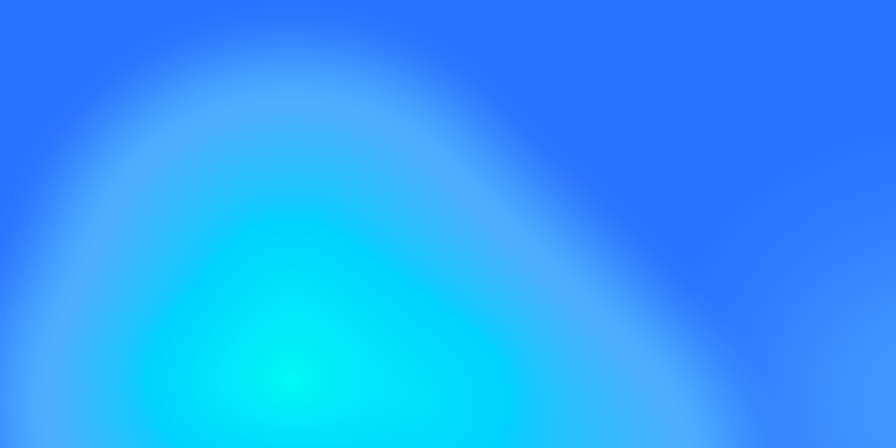
Reproduce this background procedurally as a Shadertoy shader.

```glsl
// Soft cyan core inside a rounded triangular light-blue halo on a blue field.

#define CORE_RADIUS 0.20
#define HALO_RADIUS 0.443
#define HALO_FADE 0.25
#define SIDE_GLOW_RADIUS 0.66

const vec3 FIELD_BLUE = vec3(0.165, 0.450, 1.0);
const vec3 SIDE_BLUE  = vec3(0.260, 0.600, 1.0);
const vec3 HALO_BLUE  = vec3(0.300, 0.685, 1.0);
const vec3 RIM_CYAN   = vec3(0.000, 0.820, 1.0);
const vec3 HEART_CYAN = vec3(0.000, 0.980, 0.96);

const vec2 HEART = vec2(0.651, 0.154);
const vec2 APEX  = vec2(0.651, 0.3125);
const vec2 SIDE_GLOW_CENTER = vec2(2.08, 0.10);

float segmentDistance(vec2 p, vec2 a, vec2 b) {
    vec2 ab = b - a;
    return length(p - a - ab * clamp(dot(p - a, ab) / dot(ab, ab), 0.0, 1.0));
}

// Positive on the inner side of a clockwise edge
float edgeSide(vec2 p, vec2 a, vec2 b) {
    vec2 ab = b - a, ap = p - a;
    return ab.y * ap.x - ab.x * ap.y;
}

// Distance to a filled clockwise triangle, zero inside
float triangleDistance(vec2 p, vec2 a, vec2 b, vec2 c) {
    float inside = min(edgeSide(p, a, b), min(edgeSide(p, b, c), edgeSide(p, c, a)));
    if (inside > 0.0) return 0.0;
    return min(segmentDistance(p, a, b),
               min(segmentDistance(p, b, c), segmentDistance(p, c, a)));
}

void mainImage(out vec4 fragColor, in vec2 fragCoord) {
    // Canvas spans 2 by 1 units
    vec2 p = fragCoord / iResolution.xy * vec2(2.0, 1.0);

    // Rounded triangles: core rim and brightest line of the halo
    float core = triangleDistance(p, APEX, vec2(0.943, 0.102), vec2(0.526, 0.154)) - CORE_RADIUS;
    float halo = triangleDistance(p, APEX, vec2(1.094, -0.12), vec2(0.560, 0.102)) - HALO_RADIUS;

    // Blue field with a faint glow at the lower right
    float sideGlow = 1.0 - smoothstep(0.0, SIDE_GLOW_RADIUS, length(p - SIDE_GLOW_CENTER));
    vec3 color = mix(FIELD_BLUE, SIDE_BLUE, sideGlow);

    // Halo fading outward
    color = mix(HALO_BLUE, color, smoothstep(0.0, HALO_FADE, halo));

    // Band from cyan rim to halo
    float band = clamp(core / max(core - halo, 0.001), 0.0, 1.0);
    vec3 bandColor = mix(RIM_CYAN, HALO_BLUE, pow(band, 0.75));
    color = mix(bandColor, color, step(0.0, halo));

    // Core brightening toward its heart
    float heartDistance = length(p - HEART);
    float rim = heartDistance / max(heartDistance - core, 0.001);
    vec3 coreColor = mix(HEART_CYAN, RIM_CYAN, clamp(rim, 0.0, 1.0));
    color = mix(coreColor, color, smoothstep(-0.004, 0.004, core));

    fragColor = vec4(color, 1.0);
}
```
